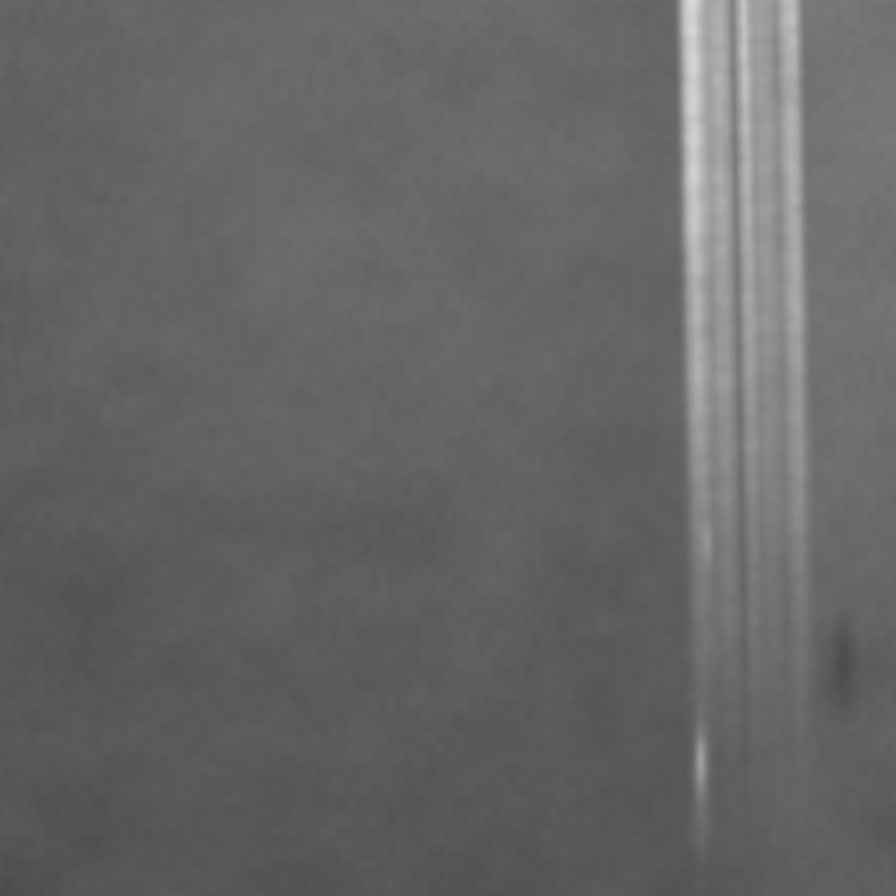
Write a WebGL 2 fragment shader that draws this texture.

```glsl
#version 300 es
precision highp float;
// Dim grey brushed surface with a sheaf of pale vertical streaks at the right.
// A soft gradient carries fbm blotches and grain; a loop adds slightly leaning
// Gaussian streaks that fade downward, then a glint, a spark and a dark smudge.
uniform vec2 u_resolution;
out vec4 fragColor;

const float LEAN = 0.018;            // sideways drift of the streaks, top to bottom
const float BAND_LEFT = 0.757;       // band edges at the top of the canvas
const float BAND_RIGHT = 0.893;
const float BAND_GLOW = 0.135;
const float BLOTCH = 0.060;
const float GRAIN = 0.016;
const int STREAKS = 7;
// centre x at the top, half width, strength, fade exponent
const vec4 STREAK[STREAKS] = vec4[](
    vec4(0.772, 0.0135, 0.27, 1.0),
    vec4(0.801, 0.0100, 0.13, 0.8),
    vec4(0.8175, 0.0045, -0.08, 0.6),
    vec4(0.830, 0.0075, 0.17, 1.2),
    vec4(0.850, 0.0080, 0.05, 0.8),
    vec4(0.866, 0.0055, -0.04, 0.8),
    vec4(0.881, 0.0100, 0.125, 0.9));

float hash(vec2 p) {
    vec3 q = fract(vec3(p.xyx) * 0.1031);
    q += dot(q, q.yzx + 33.33);
    return fract((q.x + q.y) * q.z);
}

float noise(vec2 p) {
    vec2 cell = floor(p), f = fract(p);
    f = f * f * (3.0 - 2.0 * f);
    return mix(mix(hash(cell), hash(cell + vec2(1, 0)), f.x),
               mix(hash(cell + vec2(0, 1)), hash(cell + vec2(1, 1)), f.x), f.y);
}

float fbm(vec2 p) {
    float sum = 0.0, weight = 0.5;
    for (int i = 0; i < 4; i++) {
        sum += weight * noise(p);
        p = p * 2.1 + 17.3;
        weight *= 0.6;
    }
    return sum;
}

// Soft elliptical spot
float spot(vec2 p, vec2 centre, vec2 radius) {
    vec2 d = (p - centre) / radius;
    return exp(-dot(d, d));
}

// Broad lighting of the surface
float surface(vec2 p) {
    float grey = mix(0.330, 0.395, smoothstep(-0.1, 0.95, p.y));
    grey += 0.020 * spot(p, vec2(0.5, 0.72), vec2(0.32, 0.5));
    grey -= 0.012 * (1.0 - smoothstep(0.0, 0.2, p.x));
    grey += smoothstep(0.72, 0.92, p.x) * mix(0.025, 0.070, p.y);
    grey += BLOTCH * (fbm(p * vec2(9.0, 12.0)) - 0.54);

    // Faint darker patches
    grey -= 0.018 * spot(p, vec2(0.165, 0.580), vec2(0.05, 0.025));
    grey -= 0.014 * spot(p, vec2(0.090, 0.340), vec2(0.05, 0.030));
    grey -= 0.012 * spot(p, vec2(0.430, 0.690), vec2(0.06, 0.025));
    return grey + GRAIN * (noise(p * vec2(110.0, 85.0)) - 0.5);
}

// Plateau of the band plus its separate streaks
float streakLight(vec2 p) {
    float x = p.x - LEAN * (1.0 - p.y);
    float fade = smoothstep(0.03, 1.0, p.y);
    float soft = mix(0.012, 0.006, p.y);
    float edges = smoothstep(BAND_LEFT - soft, BAND_LEFT + soft, x)
                * (1.0 - smoothstep(BAND_RIGHT - soft, BAND_RIGHT + soft, x));
    float light = BAND_GLOW * pow(fade, 0.75);
    for (int i = 0; i < STREAKS; i++) {
        float d = (x - STREAK[i].x) / STREAK[i].y;
        light += STREAK[i].z * exp(-d * d) * pow(fade, STREAK[i].w);
    }
    float ripple = noise(vec2(x * 45.0, p.y * 90.0)) - 0.5;
    float fibre = noise(vec2(x * 200.0, p.y * 5.0)) - 0.5;
    return light * edges * (1.0 + 0.20 * ripple + 0.12 * fibre);
}

void main() {
    vec2 p = gl_FragCoord.xy / u_resolution;
    float grey = surface(p) + streakLight(p);

    // Spark and glint along the left streak, with a faint tail below
    grey += 0.20 * spot(p, vec2(0.782, 0.150), vec2(0.0065, 0.034));
    grey += 0.06 * spot(p, vec2(0.783, 0.110), vec2(0.010, 0.080));
    grey += 0.08 * spot(p, vec2(0.790, 0.395), vec2(0.006, 0.022));

    // Dark smudge to the right of the band
    grey -= 0.075 * spot(p, vec2(0.941, 0.264), vec2(0.013, 0.050));

    fragColor = vec4(vec3(clamp(grey, 0.0, 1.0)), 1.0);
}
```
